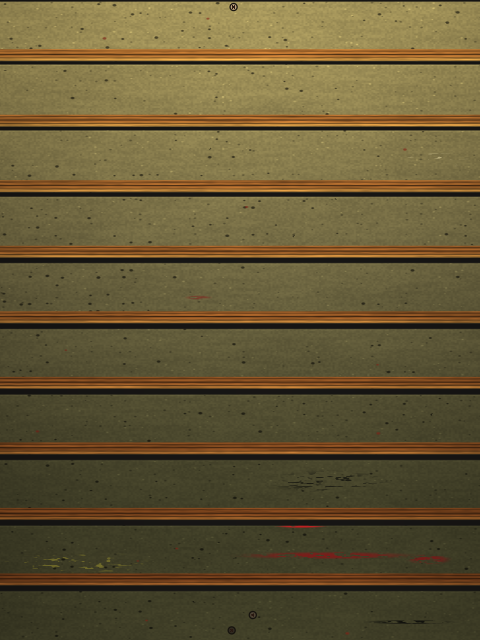
Reproduce this texture procedurally as a Shadertoy shader.

```glsl
const float PITCH = 0.1024;       // spacing of rails, in canvas heights
const float FIRST_RAIL = 0.0768;  // top of the first rail, from the top edge
const float RAIL_HEIGHT = 0.0185;
const float LAST_ROW = 8.0;

float hash(vec2 p) {
    vec3 q = fract(p.xyx * 0.1031);
    q += dot(q, q.yzx + 33.33);
    return fract((q.x + q.y) * q.z);
}

float noise(vec2 p) {
    vec2 i = floor(p), f = fract(p);
    f = f * f * (3.0 - 2.0 * f);
    return mix(mix(hash(i), hash(i + vec2(1, 0)), f.x),
               mix(hash(i + vec2(0, 1)), hash(i + vec2(1, 1)), f.x), f.y);
}

float band(float v, float lo, float hi, float px) {
    return smoothstep(lo - px, lo + px, v) - smoothstep(hi - px, hi + px, v);
}

// One randomly placed, slightly elongated fleck in some cells of a grid
float specks(vec2 p, float cells, float chance, float radius, float px) {
    vec2 q = p * cells, id = floor(q);
    vec2 centre = 0.3 + 0.4 * vec2(hash(id + 7.0), hash(id + 19.0));
    float size = radius * (0.4 + 0.6 * hash(id + 41.0));
    float d = length((q - id - centre) * vec2(0.65, 1.0)) / cells;
    return step(hash(id), chance) * (1.0 - smoothstep(size - px, size + px, d));
}

// Broken horizontal scuff inside an elliptical patch
float smear(vec2 p, vec2 centre, vec2 halfSize, float threshold) {
    vec2 d = (p - centre) / halfSize;
    float patchMask = 1.0 - smoothstep(0.3, 1.0, length(d));
    float marks = noise(p * vec2(70.0, 430.0)) * 0.7 + noise(p * vec2(230.0, 520.0)) * 0.3;
    return patchMask * smoothstep(threshold, threshold + 0.2, marks);
}

vec3 addScrew(vec3 col, vec2 p, vec2 centre, vec3 head, float px) {
    vec2 d = p - centre;
    float r = length(d);
    float slot = min(abs(d.x + d.y), abs(d.x - d.y));
    col = mix(col, vec3(0.08, 0.07, 0.05), 1.0 - smoothstep(0.0065 - px, 0.0065 + px, r));
    col = mix(col, head, 1.0 - smoothstep(0.0045 - px, 0.0045 + px, r));
    float cross = (1.0 - smoothstep(0.0008, 0.0008 + px, slot)) * step(r, 0.003);
    return mix(col, vec3(0.15, 0.09, 0.06), cross);
}

// Painted board, lit from above
vec3 boardColor(vec2 p, float px) {
    vec3 col = mix(vec3(0.63, 0.57, 0.345), vec3(0.42, 0.39, 0.25), smoothstep(-0.05, 0.5, p.y));
    col = mix(col, vec3(0.245, 0.24, 0.15), smoothstep(0.33, 0.86, p.y));
    float grain = noise(p * vec2(330.0, 430.0)) - 0.5;
    float cloud = noise(p * vec2(9.0, 28.0)) - 0.5;
    float streak = noise(p * vec2(24.0, 210.0)) - 0.5;
    col *= 1.0 + 0.13 * grain + 0.07 * cloud + 0.07 * streak;

    // Chips and flecks, denser in cloudy patches
    float wear = smoothstep(0.35, 0.8, noise(p * vec2(5.0, 11.0) + 3.0));
    col = mix(col, col * 0.3, 0.8 * specks(p, 75.0, 0.02 + 0.12 * wear, 0.0019, px));
    col = mix(col, col * 0.5, 0.6 * specks(p + 5.0, 130.0, 0.06, 0.0013, px));
    col = mix(col, col * 1.5, 0.5 * specks(p + 9.0, 110.0, 0.06, 0.0012, px));
    col = mix(col, vec3(0.5, 0.12, 0.08), 0.6 * specks(p + 13.0, 45.0, 0.008, 0.002, px));

    // Scuffs of paint
    vec3 red = vec3(0.50, 0.09, 0.09);
    vec3 soot = vec3(0.07, 0.07, 0.05);
    col = mix(col, red, 0.8 * smear(p, vec2(0.51, 0.868), vec2(0.16, 0.007), 0.3));
    col = mix(col, red, 0.8 * smear(p, vec2(0.67, 0.874), vec2(0.04, 0.009), 0.45));
    col = mix(col, red * 1.3, smear(p, vec2(0.47, 0.8225), vec2(0.045, 0.003), 0.25));
    col = mix(col, red, 0.5 * smear(p, vec2(0.31, 0.465), vec2(0.025, 0.004), 0.3));
    col = mix(col, soot, 0.8 * smear(p, vec2(0.51, 0.752), vec2(0.11, 0.02), 0.55));
    col = mix(col, soot, smear(p, vec2(0.64, 0.972), vec2(0.08, 0.004), 0.35));
    col = mix(col, vec3(0.55, 0.52, 0.18), 0.7 * smear(p, vec2(0.12, 0.88), vec2(0.14, 0.02), 0.65));
    return mix(col, vec3(0.8, 0.75, 0.55), 0.8 * smear(p, vec2(0.68, 0.25), vec2(0.06, 0.014), 0.65));
}

// Grooved wooden rail: y runs 0 to 1 from its top to its bottom
vec3 railColor(float x, float y, float row, float px) {
    float fade = row / LAST_ROW;
    vec3 wood = mix(vec3(0.72, 0.45, 0.19), vec3(0.45, 0.24, 0.10), fade);
    vec3 lip = mix(vec3(0.84, 0.61, 0.27), vec3(0.57, 0.34, 0.15), fade);
    vec3 col = mix(wood, lip, smoothstep(0.55, 0.9, y));
    float fibre = noise(vec2(x * 11.0 + row * 17.0, y * 9.0 + row * 5.0));
    float fine = noise(vec2(x * 70.0, y * 14.0 + row * 31.0));
    col *= 0.76 + 0.3 * fibre + 0.16 * fine;
    col *= 1.0 - 0.4 * band(y, 0.12, 0.20, px);
    col *= 1.0 - 0.55 * band(y, 0.40, 0.50, px);
    col *= 1.0 - 0.5 * band(y, 0.70, 0.77, px);
    return col * (1.0 - 0.35 * smoothstep(0.9, 1.0, y));
}

void mainImage(out vec4 fragColor, in vec2 fragCoord) {
    float px = 0.7 / iResolution.y;
    vec2 p = vec2(fragCoord.x, iResolution.y - fragCoord.y) / iResolution.y;
    float v = p.y - FIRST_RAIL;
    float row = floor((v + 0.02) / PITCH);
    float y = v - row * PITCH;
    float present = step(0.0, row) * step(row, LAST_ROW);

    vec3 col = boardColor(p, px);
    vec3 steel = vec3(0.72, 0.62, 0.48);
    col = addScrew(col, p, vec2(0.365, 0.011), steel, px);
    col = addScrew(col, p, vec2(0.395, 0.961), steel * 0.4, px);
    col = addScrew(col, p, vec2(0.362, 0.985), steel * 0.25, px);

    // Shadow gap below each rail, deeper further from the light
    float gapEnd = RAIL_HEIGHT + mix(0.0055, 0.0092, smoothstep(0.0, 4.0, row));
    col *= 1.0 + 0.12 * present * band(y, gapEnd, gapEnd + 0.002, px);
    vec3 shadow = vec3(0.085, 0.08, 0.075);
    col = mix(col, shadow, present * band(y, RAIL_HEIGHT, gapEnd, px * 1.4));
    vec3 rail = railColor(p.x, y / RAIL_HEIGHT, row, px / RAIL_HEIGHT);
    col = mix(col, rail, present * band(y, 0.0, RAIL_HEIGHT, px));
    col = mix(col, shadow, 1.0 - smoothstep(0.0025 - px, 0.0025 + px, p.y));

    // Light falls off to the sides
    float side = (p.x * iResolution.y / iResolution.x - 0.55) / 0.55;
    fragColor = vec4(col * (1.04 - 0.17 * side * side), 1.0);
}
```
